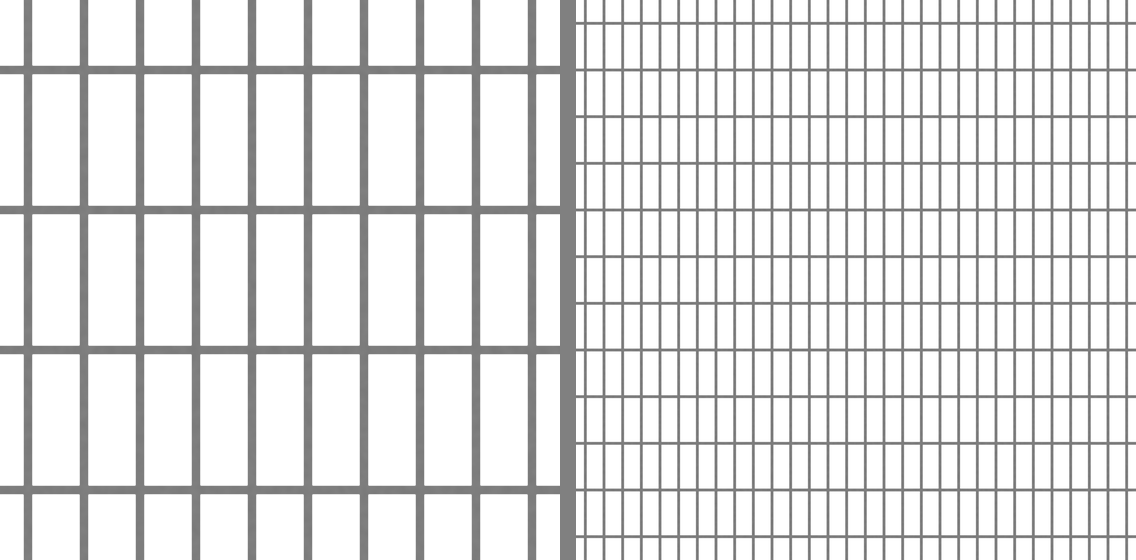
Left: one tile. Right: repeated 3 by 3.
A Shadertoy shader for this pattern:

```glsl
const vec2 REPEATS = vec2(10.0, 4.0);      // bars across and down
const float BAR_WIDTH = 0.0150;            // share of the canvas
const float CORNER_RADIUS = 0.0022;
const float RIM_WIDTH = 0.0018;
const float RIM_DARKENING = 0.025;
const float MOTTLE_STRENGTH = 0.022;
const float MOTTLE_CELLS = 48.0;           // whole number, so the noise wraps
const float EDGE_SOFTNESS = 0.75;          // in pixels
const vec3 BAR_COLOUR = vec3(0.49);
const vec3 PANE_COLOUR = vec3(1.0);

vec2 hashGradient(vec2 cell, float period) {
    cell = mod(cell, period);
    vec3 h = fract(cell.xyx * vec3(0.1031, 0.1030, 0.0973));
    h += dot(h, h.yzx + 33.33);
    float angle = 6.28319 * fract((h.x + h.y) * h.z);
    return vec2(cos(angle), sin(angle));
}

// Gradient noise repeating every period cells
float gradientNoise(vec2 p, float period) {
    vec2 i = floor(p);
    vec2 f = p - i;
    vec2 u = f * f * f * (f * (f * 6.0 - 15.0) + 10.0);
    vec2 e = vec2(1.0, 0.0);
    float a = dot(hashGradient(i, period), f);
    float b = dot(hashGradient(i + e.xy, period), f - e.xy);
    float c = dot(hashGradient(i + e.yx, period), f - e.yx);
    float d = dot(hashGradient(i + e.xx, period), f - e.xx);
    return mix(mix(a, b, u.x), mix(c, d, u.x), u.y);
}

float roundedBox(vec2 p, vec2 halfSize, float radius) {
    vec2 q = abs(p) - halfSize + radius;
    return length(max(q, 0.0)) + min(max(q.x, q.y), 0.0) - radius;
}

void mainImage(out vec4 fragColor, in vec2 fragCoord) {
    vec2 uv = fragCoord / iResolution.xy;
    float softness = EDGE_SOFTNESS / min(iResolution.x, iResolution.y);

    // Panes sit on whole grid steps, so bars run through the half steps
    vec2 grid = uv * REPEATS;
    vec2 local = (grid - floor(grid + 0.5)) / REPEATS;
    vec2 paneHalf = 0.5 / REPEATS - 0.5 * BAR_WIDTH;
    float dist = roundedBox(local, paneHalf, CORNER_RADIUS);

    // Faint mottling and a darker rim on the bars
    float mottle = gradientNoise(uv * MOTTLE_CELLS, MOTTLE_CELLS)
        + 0.5 * gradientNoise(uv * MOTTLE_CELLS * 2.0, MOTTLE_CELLS * 2.0);
    float rim = 1.0 - smoothstep(0.0, RIM_WIDTH, dist);
    vec3 bar = BAR_COLOUR + MOTTLE_STRENGTH * mottle - RIM_DARKENING * rim;

    float barMask = smoothstep(-softness, softness, dist);
    fragColor = vec4(mix(PANE_COLOUR, bar, barMask), 1.0);
}
```
